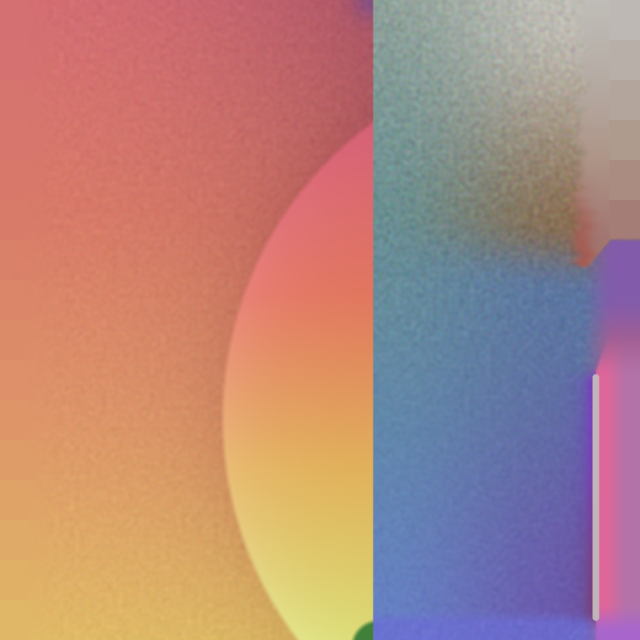
Write a Shadertoy shader that draws this background.

```glsl
#define SPLIT_X 0.583
#define DISC_CENTER vec2(0.92, 0.347)
#define DISC_RADIUS 0.572
#define BAR_CENTER vec2(0.931, 0.2227)
#define BAR_HALF vec2(0.0052, 0.1927)
#define BLOCK_ROWS 16.0
#define GRAIN_SCALE 120.0
#define GRAIN_LEFT 0.05
#define GRAIN_RIGHT 0.11

vec2 hashGradient(vec2 cell) {
    vec3 h = fract(cell.xyx * vec3(0.1031, 0.1030, 0.0973));
    h += dot(h, h.yzx + 33.33);
    return 2.0 * fract((h.xx + h.yz) * h.zy) - 1.0;
}

float gradientNoise(vec2 p) {
    vec2 i = floor(p), f = fract(p);
    vec2 u = f * f * (3.0 - 2.0 * f);
    vec2 e = vec2(1.0, 0.0);
    float bottom = mix(dot(hashGradient(i), f),
                       dot(hashGradient(i + e), f - e), u.x);
    float top = mix(dot(hashGradient(i + e.yx), f - e.yx),
                    dot(hashGradient(i + 1.0), f - 1.0), u.x);
    return mix(bottom, top, u.y);
}

vec3 grain(vec2 uv) {
    vec2 p = uv * GRAIN_SCALE;
    float shared = gradientNoise(p) + 0.5 * gradientNoise(p * 0.5 + 9.0);
    vec3 tint = vec3(gradientNoise(p + 17.0), gradientNoise(p + 41.0), gradientNoise(p + 73.0));
    return 0.6 * shared + 0.5 * tint;
}

// Four evenly spaced colours, from t = 0 to t = 1
vec3 ramp(float t, vec3 a, vec3 b, vec3 c, vec3 d) {
    t = clamp(t, 0.0, 1.0) * 3.0;
    vec3 lower = mix(a, b, min(t, 1.0));
    return mix(mix(lower, c, clamp(t - 1.0, 0.0, 1.0)), d, max(t - 2.0, 0.0));
}

float blockRow(float y) {
    return (floor(y * BLOCK_ROWS) + 0.5) / BLOCK_ROWS;
}

float below(float edge, float x, float soft) {
    return 1.0 - smoothstep(edge - soft, edge + soft, x);
}

vec3 warmSide(vec2 uv, float px) {
    float dist = length(uv - DISC_CENTER) - DISC_RADIUS;

    // Backdrop, deeper toward the split and around the disc
    float y = mix(uv.y, blockRow(uv.y), below(0.05, uv.x, 0.02));
    vec3 color = ramp(y, vec3(0.88, 0.73, 0.40), vec3(0.87, 0.59, 0.41),
                         vec3(0.85, 0.48, 0.41), vec3(0.83, 0.43, 0.45));
    float depth = uv.x * uv.x / (SPLIT_X * SPLIT_X);
    color -= vec3(0.16, 0.10, 0.05) * depth * mix(0.25, 1.0, uv.y);
    color -= vec3(0.035, 0.045, 0.03) * exp(-max(dist, 0.0) / 0.05);
    vec2 corner = (uv - vec2(SPLIT_X, 1.0)) / 0.03;
    color = mix(color, vec3(0.48, 0.31, 0.54), 0.8 * exp(-dot(corner, corner)));
    color += GRAIN_LEFT * grain(uv) * smoothstep(0.03, 0.11, uv.x);

    // Disc with a pale rim
    vec3 disc = ramp(uv.y / 0.81, vec3(0.85, 0.85, 0.43), vec3(0.88, 0.69, 0.35),
                                  vec3(0.88, 0.46, 0.36), vec3(0.83, 0.37, 0.45));
    disc += vec3(0.035, 0.045, 0.11) * exp(min(dist, 0.0) / 0.08) * smoothstep(0.9, 0.5, uv.y);
    color = mix(color, disc, below(0.0, dist, 0.004 + px));

    // Green tip at the lower edge
    float tip = length(uv - vec2(0.592, -0.012)) - 0.042;
    return mix(color, vec3(0.25, 0.50, 0.22), below(0.0, tip, 0.005));
}

vec3 coolWall(vec2 uv) {
    vec3 nearSplit = ramp(uv.y, vec3(0.40, 0.50, 0.78), vec3(0.38, 0.53, 0.67),
                                vec3(0.41, 0.56, 0.57), vec3(0.56, 0.63, 0.60));
    vec3 blue = mix(vec3(0.42, 0.35, 0.68), vec3(0.36, 0.46, 0.63), smoothstep(0.0, 0.55, uv.y));
    vec3 haze = mix(vec3(0.53, 0.42, 0.31), vec3(0.75, 0.74, 0.71), smoothstep(0.60, 1.0, uv.y));
    float hazeEdge = 0.61 - 0.1 * (uv.x - 0.75);
    vec3 farSide = mix(blue, haze, smoothstep(hazeEdge - 0.06, hazeEdge + 0.06, uv.y));
    vec3 color = mix(nearSplit, farSide, smoothstep(SPLIT_X, 0.90, uv.x));
    color = mix(color, vec3(0.42, 0.43, 0.83), 0.75 * below(0.036, uv.y, 0.012));
    return color + GRAIN_RIGHT * grain(uv) * mix(0.45, 1.0, smoothstep(0.3, 0.75, uv.y));
}

vec3 coolSide(vec2 uv, float px) {
    vec3 color = coolWall(uv);
    float cutY = min(0.625, 0.583 + max(uv.x - 0.918, 0.0) * 1.14);
    float above = smoothstep(cutY - 0.003 - px, cutY + 0.003 + px, uv.y);

    // Stepped pale strip with a ragged red fringe
    float ragged = 0.908 + 0.025 * gradientNoise(vec2(3.5, uv.y * 70.0));
    float row = mix(uv.y, blockRow(uv.y), smoothstep(0.950, 0.955, uv.x));
    vec3 strip = ramp((row - 0.625) / 0.375, vec3(0.63, 0.46, 0.44), vec3(0.68, 0.58, 0.53),
                                             vec3(0.71, 0.67, 0.64), vec3(0.75, 0.74, 0.72));
    color = mix(color, strip, above * smoothstep(ragged - 0.012, ragged + 0.012, uv.x));
    float fringe = exp(-pow((uv.x - ragged - 0.006) / 0.016, 2.0)) * below(0.67, uv.y, 0.08);
    color = mix(color, vec3(0.65, 0.33, 0.29), 0.75 * fringe * above);

    // Violet wedge melting into the pink panel
    vec3 violet = mix(vec3(0.64, 0.37, 0.57), vec3(0.51, 0.36, 0.67), smoothstep(0.45, 0.54, uv.y));
    color = mix(color, violet, (1.0 - above) * smoothstep(0.905, 0.962, uv.x));
    vec3 pink = mix(vec3(0.88, 0.40, 0.60), vec3(0.70, 0.45, 0.66), smoothstep(0.940, 0.985, uv.x));
    pink = mix(pink, vec3(0.66, 0.40, 0.80), below(0.035, uv.y, 0.025));
    float panelX = 0.931 + 0.35 * max(uv.y - 0.42, 0.0);
    float panel = below(0.445, uv.y, 0.04) * smoothstep(panelX - 0.004, panelX + 0.004, uv.x);
    color = mix(color, pink, panel);

    // Bar and the glow on its left
    vec2 q = abs(uv - BAR_CENTER) - BAR_HALF + BAR_HALF.x;
    float bar = length(max(q, 0.0)) + min(max(q.x, q.y), 0.0) - BAR_HALF.x;
    float gap = BAR_CENTER.x - uv.x;
    float glow = exp(-max(gap, 0.0) / 0.016) * step(0.0, gap) * below(BAR_HALF.y, abs(uv.y - BAR_CENTER.y), 0.015);
    vec3 glowColor = mix(vec3(0.44, 0.20, 0.42), vec3(0.46, 0.17, 0.78), smoothstep(0.05, 0.34, uv.y));
    color = mix(color, glowColor, glow);
    return mix(color, vec3(0.76, 0.71, 0.73), below(0.0, bar, px));
}

void mainImage(out vec4 fragColor, in vec2 fragCoord) {
    vec2 uv = fragCoord / iResolution.xy;
    float px = 1.0 / iResolution.y;
    float side = smoothstep(SPLIT_X - px, SPLIT_X + px, uv.x);
    fragColor = vec4(mix(warmSide(uv, px), coolSide(uv, px), side), 1.0);
}
```
